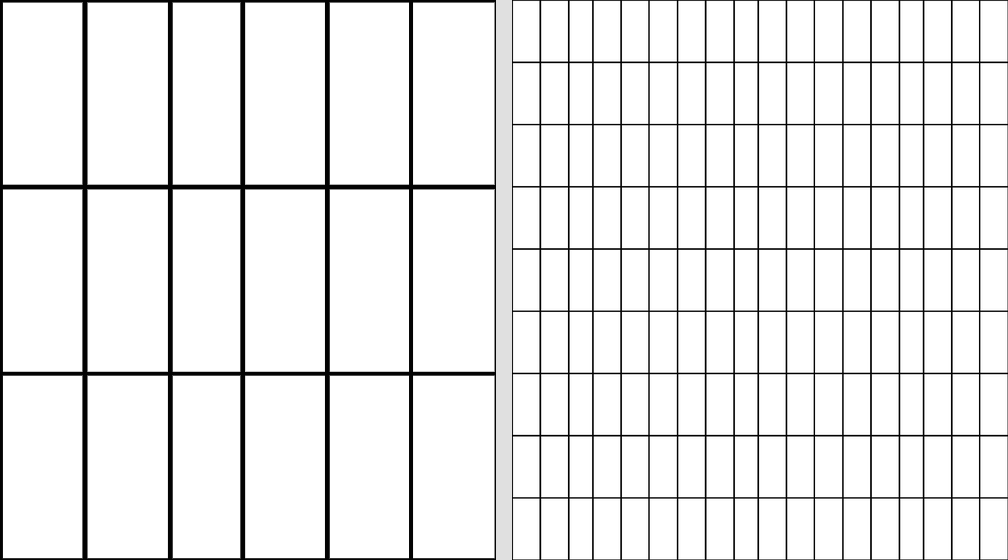
Left: one tile. Right: repeated 3 by 3.
Give the GLSL for this pattern, as a Shadertoy shader.

```glsl
// Black grid of six columns and three rows on white, with slightly uneven rules.
#define COLUMNS 6
#define ROWS 3
#define INK vec3(0.01)
#define PAPER vec3(1.0)
#define ROW_SHIFT 0.0007

// Column rules: centre and width as shares of the canvas width
const vec2 COLUMN_RULES[COLUMNS] = vec2[COLUMNS](
    vec2(0.0015, 0.0088), vec2(0.1713, 0.0103), vec2(0.3434, 0.0097),
    vec2(0.4894, 0.0097), vec2(0.6600, 0.0097), vec2(0.8287, 0.0081));

// Row rules, top to bottom: width as a share of the canvas height
const float ROW_WIDTHS[ROWS] = float[ROWS](0.0078, 0.0085, 0.0070);

// Distance between two positions on an axis that wraps at 1
float wrappedDistance(float a, float b) {
    return abs(fract(a - b + 0.5) - 0.5);
}

// Antialiased coverage of a rule; pixel is the size of one pixel on this axis
float rule(float position, float centre, float width, float pixel) {
    float inside = 0.5 * width - wrappedDistance(position, centre);
    return clamp(inside / pixel + 0.5, 0.0, 1.0);
}

void mainImage(out vec4 fragColor, in vec2 fragCoord) {
    vec2 pixel = 1.0 / iResolution.xy;
    vec2 uv = fragCoord * pixel;
    float fromTop = 1.0 - uv.y;
    float ink = 0.0;

    // Vertical rules
    for (int i = 0; i < COLUMNS; i++) {
        vec2 column = COLUMN_RULES[i];
        ink = max(ink, rule(uv.x, column.x, column.y, pixel.x));
    }

    // Horizontal rules, evenly spaced
    for (int i = 0; i < ROWS; i++) {
        float centre = float(i) / float(ROWS) + ROW_SHIFT;
        ink = max(ink, rule(fromTop, centre, ROW_WIDTHS[i], pixel.y));
    }

    fragColor = vec4(mix(PAPER, INK, ink), 1.0);
}
```
